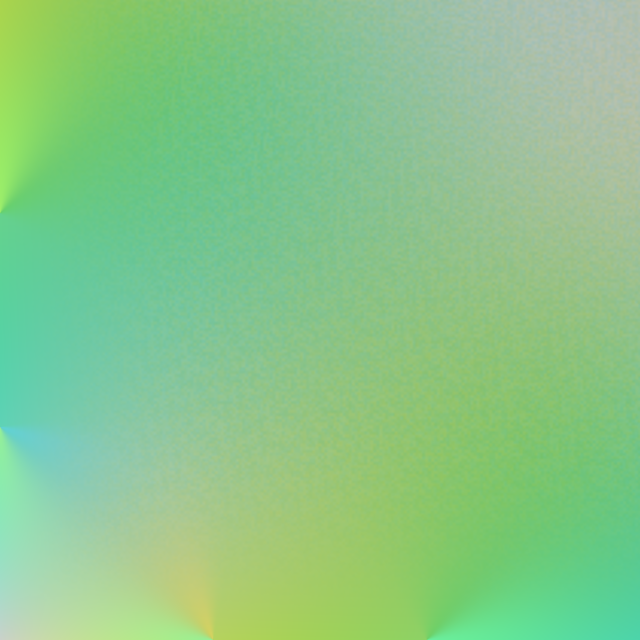
Give the GLSL for this background, as a three.js fragment shader.

```glsl
// A soft, grainy mesh gradient of greens, teal, amber and silver.
// Red and blue share one bicubic field mirrored across the diagonal; four
// angular fans on the left and bottom edges add sharp, fading folds of colour.

varying vec2 vUv;

const float PI = 3.14159265;
const float NEAR_FOLD = 1.0 / 3.0;
const float FAR_FOLD = 2.0 / 3.0;

float hash(vec2 p) {
  return fract(sin(dot(p, vec2(127.1, 311.7))) * 43758.5453);
}

float valueNoise(vec2 p) {
  vec2 cell = floor(p);
  vec2 f = fract(p);
  f = f * f * (3.0 - 2.0 * f);
  float low = mix(hash(cell), hash(cell + vec2(1.0, 0.0)), f.x);
  float high = mix(hash(cell + vec2(0.0, 1.0)), hash(cell + vec2(1.0)), f.x);
  return mix(low, high, f.y);
}

// Cubic weights of four evenly spaced knots on 0..1
vec4 cubicWeights(float x) {
  float s = 3.0 * x;
  float a = s - 1.0;
  float b = s - 2.0;
  float c = s - 3.0;
  return vec4(-a * b * c / 6.0, s * b * c / 2.0, -s * a * c / 2.0, s * a * b / 6.0);
}

float bicubicPatch(mat4 knots, vec2 p) {
  return dot(cubicWeights(p.y), knots * cubicWeights(p.x));
}

// Angle around a fold on the bottom edge: 0 to its right, 1 to its left
float fanAngle(vec2 p, float foldX) {
  return atan(max(p.y, 0.0001), p.x - foldX) / PI;
}

float foldDistance(vec2 p, float foldX) {
  return length(p - vec2(foldX, 0.0));
}

// Warm channel: smooth patch plus the fans of both edges
float warmField(vec2 p) {
  mat4 knots = mat4(
    0.76, 0.33, 0.42, 0.64,
    0.70, 0.565, 0.44, 0.51,
    0.50, 0.555, 0.56, 0.61,
    0.31, 0.48, 0.65, 0.685);
  vec2 q = p.yx;
  float value = bicubicPatch(knots, p);

  // Bottom edge
  float t = fanAngle(p, NEAR_FOLD);
  float fan = 0.12 * smoothstep(0.43, 0.6, t) - 0.25 * smoothstep(0.6, 1.0, t);
  value += fan * exp(-6.0 * foldDistance(p, NEAR_FOLD));
  t = fanAngle(p, FAR_FOLD);
  fan = mix(-0.08, 0.05, smoothstep(0.2, 0.75, t));
  value += fan * exp(-6.0 * foldDistance(p, FAR_FOLD));

  // Left edge
  t = fanAngle(q, NEAR_FOLD);
  fan = 0.04 + 0.22 * smoothstep(0.65, 1.0, t);
  value += fan * exp(-5.0 * foldDistance(q, NEAR_FOLD));
  t = fanAngle(q, FAR_FOLD);
  fan = 0.22 * (1.0 - smoothstep(0.0, 0.32, t)) - 0.03;
  value += fan * exp(-6.0 * foldDistance(q, FAR_FOLD));
  return value;
}

// Bright green glows beside the folds of one edge
float edgeGlow(vec2 p) {
  float nearR = foldDistance(p, NEAR_FOLD) / 0.22;
  float farR = foldDistance(p, FAR_FOLD) / 0.22;
  float nearGlow = smoothstep(0.7, 1.0, fanAngle(p, NEAR_FOLD)) * exp(-nearR * nearR);
  float farGlow = (1.0 - smoothstep(0.0, 0.3, fanAngle(p, FAR_FOLD))) * exp(-farR * farR);
  return 0.11 * (nearGlow + farGlow);
}

float greenField(vec2 p) {
  float rim = 0.055 * (exp(-7.0 * p.x) + exp(-7.0 * p.y));
  float corner = 0.08 * exp(-12.0 * length(p));
  return 0.767 + rim - corner - 0.02 * p.x * p.y + edgeGlow(p) + edgeGlow(p.yx);
}

void main() {
  vec2 p = vUv;
  vec3 color = vec3(warmField(p), greenField(p), warmField(p.yx));

  // Fine warm and cool grain, calm near the left and bottom edges
  float strength = 0.07 * smoothstep(0.0, 0.35, min(p.x, p.y));
  float warmGrain = valueNoise(p * 210.0) - 0.5;
  float coolGrain = valueNoise(p * 210.0 + 57.3) - 0.5;
  color += strength * vec3(warmGrain, 0.15 * (warmGrain + coolGrain), coolGrain - 0.5 * warmGrain);

  gl_FragColor = vec4(clamp(color, 0.0, 1.0), 1.0);
}
```
